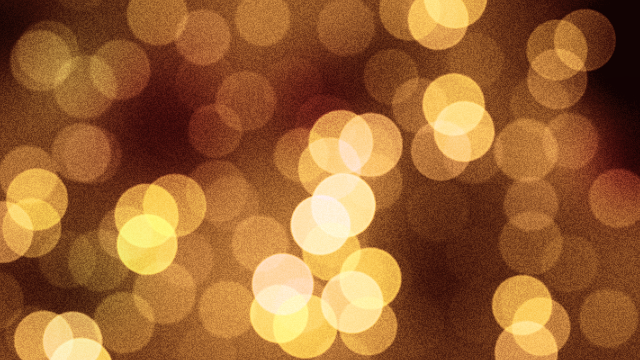
Give the GLSL for this background, as a Shadertoy shader.

```glsl
// Warm out-of-focus lights: translucent discs over a blurred amber and maroon
// backdrop. Every layer adds to one scalar light level, which gets fine grain
// and is then coloured by a dark-brown to cream ramp with local tints.

#define RADIUS 0.083
#define DIM_COUNT 64
#define PER_CLUSTER 3
#define SPREAD 0.055
#define CEILING 1.18
#define BASE_LIGHT 0.19
#define HALO 0.09
#define GRAIN_FREQ 400.0
#define GRAIN_AMOUNT 0.20

// x, y, radius, level of the soft backdrop patches
const vec4 PATCHES[12] = vec4[12](
    vec4(0.70, 0.24, 0.32, 0.24), vec4(0.72, 1.00, 0.30, 0.22),
    vec4(0.20, 0.76, 0.17, 0.24), vec4(1.56, 0.56, 0.16, 0.25),
    vec4(1.76, 0.88, 0.20, -0.60), vec4(1.77, 0.55, 0.13, -0.34),
    vec4(0.48, 0.68, 0.19, -0.30), vec4(0.86, 0.71, 0.15, -0.22),
    vec4(0.00, 0.92, 0.17, -0.32), vec4(0.18, 0.19, 0.18, -0.26),
    vec4(1.22, 0.22, 0.18, -0.22), vec4(1.08, 0.86, 0.17, -0.16));

// x, y, strength of the bright groups
const vec3 CLUSTERS[11] = vec3[11](
    vec3(0.08, 0.39, 0.45), vec3(0.42, 0.38, 0.45), vec3(0.95, 0.58, 0.50),
    vec3(0.91, 0.36, 0.62), vec3(0.80, 0.13, 0.54), vec3(1.00, 0.15, 0.54),
    vec3(1.48, 0.10, 0.54), vec3(1.27, 0.65, 0.48), vec3(0.18, 0.04, 0.50),
    vec3(1.56, 0.84, 0.32), vec3(1.22, 0.97, 0.40));

// Light ramp, from near black to pale cream
const vec3 RAMP[8] = vec3[8](
    vec3(0.07, 0.01, 0.01), vec3(0.24, 0.07, 0.04), vec3(0.44, 0.22, 0.10),
    vec3(0.65, 0.40, 0.18), vec3(0.84, 0.57, 0.28), vec3(0.98, 0.77, 0.36),
    vec3(1.00, 0.89, 0.61), vec3(1.00, 0.98, 0.86));

float hash(vec2 p) {
    vec3 q = fract(vec3(p.xyx) * 0.1031);
    q += dot(q, q.yzx + 33.33);
    return fract((q.x + q.y) * q.z);
}

float noise(vec2 p) {
    vec2 i = floor(p), f = fract(p);
    f = f * f * (3.0 - 2.0 * f);
    return mix(mix(hash(i), hash(i + vec2(1, 0)), f.x),
               mix(hash(i + vec2(0, 1)), hash(i + vec2(1, 1)), f.x), f.y);
}

float glow(vec2 p, vec2 centre, float radius) {
    vec2 d = (p - centre) / radius;
    return exp(-dot(d, d));
}

float backdrop(vec2 p) {
    float light = BASE_LIGHT + 0.2 * (noise(p * 4.0 + 7.0) - 0.5);
    for (int i = 0; i < 12; i++)
        light += PATCHES[i].w * glow(p, PATCHES[i].xy, PATCHES[i].z);
    return light;
}

// Coverage of a flat disc with a slightly brighter rim
float disc(float dist, float radius, float blur) {
    float rim = smoothstep(radius * 0.85, radius, dist);
    return (0.95 + 0.12 * rim) * smoothstep(radius + blur, radius - blur, dist);
}

vec3 ramp(float light) {
    float t = clamp(light * 5.0 + 1.0, 0.0, 6.999);
    int i = int(t);
    return mix(RAMP[i], RAMP[i + 1], fract(t));
}

void mainImage(out vec4 fragColor, in vec2 fragCoord) {
    vec2 p = fragCoord / iResolution.y;
    float aspect = iResolution.x / iResolution.y;
    float light = backdrop(p);
    float peach = 0.0;

    // Faint discs, evenly scattered and weaker over dark areas
    for (int i = 0; i < DIM_COUNT; i++) {
        float k = float(i);
        vec2 jitter = vec2(hash(vec2(k, 3.1)), hash(vec2(k, 8.7))) - 0.5;
        vec2 centre = fract(k * vec2(0.7549, 0.5698) + 0.3) * vec2(aspect, 1.0) + 0.14 * jitter;
        float dist = length(p - centre);
        if (dist > RADIUS * 1.3) continue;
        float radius = RADIUS * mix(0.9, 1.06, hash(vec2(k, 1.7)));
        float strength = mix(0.04, 0.24, hash(vec2(k, 5.3)));
        strength *= smoothstep(-0.12, 0.24, backdrop(centre));
        float s = strength * disc(dist, radius, 0.007);
        light += s * (CEILING - light);
        peach += s * (hash(vec2(k, 9.9)) - 0.4);
    }

    // Bright discs, overlapping in groups with a soft halo
    for (int i = 0; i < 11 * PER_CLUSTER; i++) {
        int group = i / PER_CLUSTER;
        float k = float(i), member = float(i % PER_CLUSTER);
        float angle = 2.4 * member + 6.283 * hash(vec2(float(group), 2.3));
        vec2 centre = CLUSTERS[group].xy
                    + SPREAD * sqrt(member + 0.2) * vec2(cos(angle), sin(angle));
        float radius = RADIUS * mix(0.97, 1.08, hash(vec2(k, 12.1)));
        float strength = CLUSTERS[group].z * mix(0.55, 1.25, hash(vec2(k, 4.4)));
        float s = strength * (disc(length(p - centre), radius, 0.004)
                + HALO * glow(p, centre, RADIUS * 1.6));
        light += s * (CEILING - light);
        peach += s * (hash(vec2(k, 6.6)) - 0.5);
    }

    // Grain fades in the highlights and the deepest shadows
    float grain = noise(p * GRAIN_FREQ) - 0.5;
    float fade = mix(1.0, 0.35, smoothstep(0.5, 1.0, light));
    light += GRAIN_AMOUNT * grain * fade * mix(0.6, 1.0, smoothstep(-0.1, 0.25, light));

    // Ramp colour with peach, maroon and olive tints
    vec3 colour = ramp(light) * (1.0 + peach * vec3(0.0, -0.1, 0.5));
    float shade = 1.0 - smoothstep(0.2, 0.75, light);
    float red = glow(p, vec2(0.46, 0.68), 0.2) + glow(p, vec2(0.88, 0.71), 0.13)
              + glow(p, vec2(1.74, 0.55), 0.14);
    float olive = glow(p, vec2(0.23, 0.84), 0.2) + glow(p, vec2(0.25, 0.22), 0.15);
    colour *= mix(vec3(1.0), vec3(1.03, 0.65, 0.98), min(red, 1.0) * shade);
    colour *= mix(vec3(1.0), vec3(0.94, 1.1, 1.05), min(olive, 1.0));
    fragColor = vec4(clamp(colour, 0.0, 1.0), 1.0);
}
```
